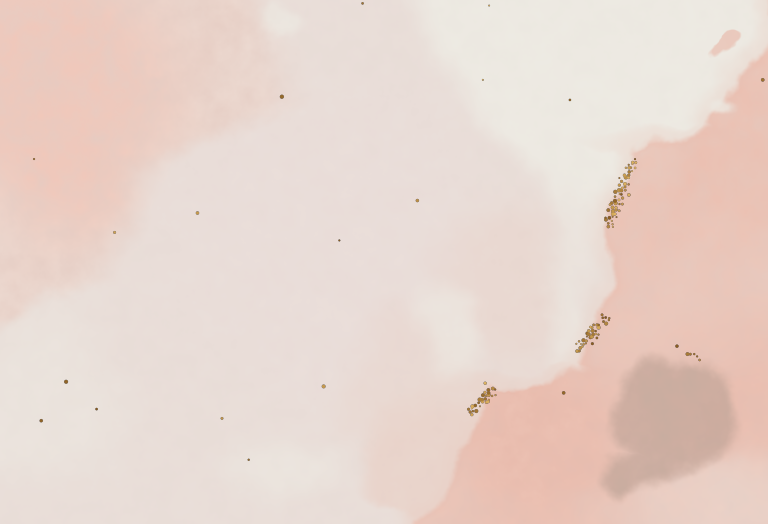
Reproduce this background procedurally as a Shadertoy shader.

```glsl
#define PAPER vec3(0.928, 0.914, 0.885)
#define VEIL vec3(0.912, 0.868, 0.846)
#define BLUSH vec3(0.914, 0.815, 0.775)
#define ROSE vec3(0.912, 0.738, 0.682)
#define TAUPE vec3(0.775, 0.660, 0.610)
#define GOLD_DARK vec3(0.52, 0.35, 0.12)
#define GOLD_LIGHT vec3(0.88, 0.71, 0.39)
#define EDGE_WARP 0.055
#define GRAIN 0.035
#define FLAKE_SIZE 0.0062

float hash(vec2 p) {
    vec3 q = fract(p.xyx * vec3(0.1031, 0.1030, 0.0973));
    q += dot(q, q.yzx + 33.33);
    return fract((q.x + q.y) * q.z);
}

float noise(vec2 p) {
    vec2 i = floor(p), f = fract(p);
    f = f * f * (3.0 - 2.0 * f);
    return mix(mix(hash(i), hash(i + vec2(1, 0)), f.x),
               mix(hash(i + vec2(0, 1)), hash(i + vec2(1, 1)), f.x), f.y);
}

float fbm(vec2 p) {
    float sum = 0.0, amp = 0.5;
    for (int i = 0; i < 5; i++) {
        sum += amp * noise(p);
        p = mat2(1.6, 1.2, -1.2, 1.6) * p + 7.3;
        amp *= 0.5;
    }
    return sum;
}

float rise(float a, float b, float y) { return smoothstep(a, b, y); }

// Soft elliptical pool of pigment
float pool(vec2 p, vec2 centre, vec2 radius) {
    return 1.0 - smoothstep(0.45, 1.35, length((p - centre) / radius));
}

// Left border of the rose wash, as x over height
float roseBorder(float y) {
    return 0.80 + 0.04 * rise(0.0, 0.05, y) + 0.10 * rise(0.05, 0.27, y)
         + 0.17 * rise(0.255, 0.30, y) + 0.06 * rise(0.30, 0.50, y)
         - 0.02 * rise(0.50, 0.58, y) + 0.05 * rise(0.58, 0.70, y)
         + 0.15 * rise(0.71, 0.765, y) + 0.06 * rise(0.77, 0.85, y)
         + 0.06 * rise(0.85, 0.93, y);
}

// Right border of the upper left wash
float cornerBorder(float y) {
    return -0.06 + 0.26 * rise(0.36, 0.48, y) + 0.08 * rise(0.47, 0.65, y)
         + 0.27 * rise(0.66, 0.81, y) - 0.06 * rise(0.88, 1.0, y);
}

// Approximate distance inside the rose wash
float roseDepth(vec2 p) {
    float slope = (roseBorder(p.y + 0.005) - roseBorder(p.y - 0.005)) / 0.01;
    return (p.x - roseBorder(p.y)) / sqrt(1.0 + slope * slope);
}

float segment(vec2 p, vec2 a, vec2 b) {
    vec2 d = b - a;
    return length(p - a - d * clamp(dot(p - a, d) / dot(d, d), 0.0, 1.0));
}

// Glitter: jittered flakes on a grid, thinning out away from the trail
vec4 flakes(vec2 p, float pixel) {
    vec4 gold = vec4(0.0);
    vec2 cell = floor(p / FLAKE_SIZE);
    for (int k = 0; k < 9; k++) {
        vec2 id = cell + vec2(k % 3 - 1, k / 3 - 1);
        vec2 c = (id + 0.2 + 0.6 * vec2(hash(id), hash(id + 41.0))) * FLAKE_SIZE;
        float trail = segment(c, vec2(1.207, 0.685), vec2(1.163, 0.575));
        trail = min(trail, segment(c, vec2(1.152, 0.388), vec2(1.106, 0.336)));
        trail = min(trail, segment(c, vec2(0.938, 0.250), vec2(0.902, 0.217)));
        trail = min(trail, segment(c, vec2(1.295, 0.334), vec2(1.342, 0.312)) + 0.007);
        float density = 0.85 * (1.0 - smoothstep(0.002, 0.017, trail));
        float size = FLAKE_SIZE * mix(0.25, 0.62, hash(id + 17.0));
        float shape = 1.0 - smoothstep(-pixel, pixel, length(p - c) - size);
        shape *= step(hash(id + 73.0), density);
        gold = mix(gold, vec4(mix(GOLD_DARK, GOLD_LIGHT, hash(id + 9.0)), 1.0), shape);
    }
    return gold;
}

void mainImage(out vec4 fragColor, in vec2 fragCoord) {
    vec2 p = fragCoord / iResolution.y;
    float cloud = fbm(p * 5.0), fibre = fbm(p * 38.0 + 11.0) - 0.48;
    vec2 warp = vec2(fbm(p * 13.0), fbm(p * 13.0 + 31.0)) - 0.48;
    vec2 q = p + EDGE_WARP * warp;
    vec2 wide = p + 0.16 * (vec2(fbm(p * 6.0 + 3.0), cloud) - 0.48);

    // Paper under a broad pale veil
    float veilEdge = 0.80 + 0.30 * rise(0.0, 1.0, (1.0 - q.y) * 1.9);
    float veil = 1.0 - smoothstep(-0.03, 0.05, q.x - veilEdge);
    veil = max(veil, 0.75 * (1.0 - rise(0.45, 0.68, wide.y)));
    vec3 col = mix(PAPER, VEIL, veil);
    col = mix(col, vec3(0.915, 0.865, 0.850), 0.7 * pool(wide, vec2(0.62, 0.53), vec2(0.33, 0.30)));
    col = mix(col, BLUSH, 0.38 * pool(wide, vec2(0.95, 0.45), vec2(0.12, 0.16)));
    col = mix(col, BLUSH, 0.30 * pool(wide, vec2(0.75, 0.28), vec2(0.12, 0.14)));
    col = mix(col, PAPER, 0.6 * pool(wide, vec2(0.83, 0.35), vec2(0.06, 0.11)));
    col = mix(col, PAPER, 0.55 * pool(wide, vec2(0.55, 0.10), vec2(0.13, 0.08)));
    col = mix(col, PAPER, 0.45 * pool(wide, vec2(0.06, 0.25), vec2(0.18, 0.20)));
    col = mix(col, PAPER, 0.5 * pool(wide, vec2(1.07, 0.36), vec2(0.05, 0.16)));

    // Grainy wash in the upper left corner
    float corner = cornerBorder(q.y) - q.x;
    float cornerWash = smoothstep(-0.05, 0.07, corner + 0.05 * (cloud - 0.48));
    col = mix(col, BLUSH, cornerWash * (0.65 + 0.5 * (cloud - 0.48)));
    float bloom = pool(wide, vec2(0.10, 0.82), vec2(0.25, 0.28));
    col = mix(col, vec3(0.933, 0.765, 0.712), cornerWash * bloom * (0.65 + fibre));
    col = mix(col, PAPER, 0.7 * pool(q, vec2(0.535, 0.955), vec2(0.045, 0.025)));

    // Pale skirt along the lower border of the rose wash
    float skirt = smoothstep(-0.015, 0.035, q.x - 0.69 - 0.10 * (1.0 - rise(0.0, 0.06, q.y)));
    skirt *= 1.0 - smoothstep(0.12, 0.26, wide.y - 0.25 * max(p.x - 0.72, 0.0));
    col = mix(col, BLUSH, 0.68 * skirt);

    // Rose wash with a thin deeper rim
    float depth = roseDepth(q);
    col = mix(col, BLUSH, 0.4 * smoothstep(-0.045, 0.0, depth));
    float rose = smoothstep(-0.004, 0.012, depth);
    float rim = rose * (1.0 - smoothstep(0.008, 0.03, depth));
    float strength = 0.72 + 0.6 * (cloud - 0.48) + 0.5 * fibre + 0.08 * rim;
    strength += 0.18 * pool(p, vec2(1.03, 0.16), vec2(0.16, 0.15));
    strength -= 0.55 * pool(wide, vec2(1.38, 0.04), vec2(0.25, 0.12));
    col = mix(col, ROSE, rose * clamp(strength, 0.0, 1.0));
    col = mix(col, PAPER, 0.8 * pool(q, vec2(1.38, 0.80), vec2(0.026, 0.018)));

    // Taupe stain with a tail, and a lone petal
    float stain = length((q - vec2(1.283, 0.205)) / vec2(0.112, 0.108)) - 1.0;
    stain = min(stain, (segment(q, vec2(1.18, 0.09), vec2(1.31, 0.14)) - 0.035) * 9.0);
    col = mix(col, TAUPE, (1.0 - smoothstep(-0.12, 0.16, stain)) * (0.82 + 0.5 * fibre));
    float petal = segment(q, vec2(1.366, 0.899), vec2(1.392, 0.928));
    petal -= 0.005 + 0.012 * rise(1.36, 1.395, q.x);
    col = mix(col, ROSE, 0.7 * (1.0 - smoothstep(-0.002, 0.004, petal)));

    // Paper grain and gold
    col += GRAIN * fibre * (0.4 + cornerWash + rose) * vec3(0.6, 1.0, 1.0);
    vec4 gold = flakes(p, 0.7 / iResolution.y);
    fragColor = vec4(mix(col, gold.rgb, gold.a), 1.0);
}
```
